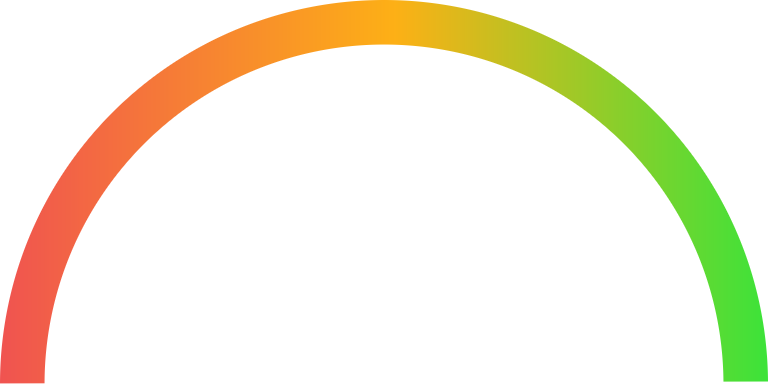
A WebGL 1 fragment shader for this background:

```glsl
precision highp float;
// A half-circle gauge band on white, coloured from red through amber to green.
// A ring distance is cut by a nearly level base line, and the band
// takes its colour from a three-stop horizontal gradient.

uniform vec2 u_resolution;

const vec3 WHITE = vec3(1.0);
const vec3 RED = vec3(0.941, 0.325, 0.314);
const vec3 AMBER = vec3(0.992, 0.690, 0.085);
const vec3 GREEN = vec3(0.235, 0.890, 0.225);

const float OUTER_RADIUS = 1.0;
const float INNER_RADIUS = 0.884;
const float AMBER_STOP = 0.515;

// Signed distance to a ring centred on the origin, negative inside
float ringDistance(vec2 p, float inner, float outer) {
  return abs(length(p) - 0.5 * (inner + outer)) - 0.5 * (outer - inner);
}

// Signed distance to the area above a gently sloped base line
float baseDistance(vec2 p, float height, float slope) {
  return (height + slope * p.x - p.y) / sqrt(1.0 + slope * slope);
}

// Coverage of a shape, smoothed over one pixel
float coverage(float dist, float pixel) {
  return clamp(0.5 - dist / pixel, 0.0, 1.0);
}

// Red to amber to green, with t running from 0 to 1
vec3 gaugeColor(float t) {
  vec3 warm = mix(RED, AMBER, clamp(t / AMBER_STOP, 0.0, 1.0));
  return mix(warm, GREEN, clamp((t - AMBER_STOP) / (1.0 - AMBER_STOP), 0.0, 1.0));
}

void main() {
  // Canvas heights, with the origin at the middle of the lower edge
  float pixel = 1.0 / u_resolution.y;
  vec2 p = (gl_FragCoord.xy - vec2(0.5 * u_resolution.x, 0.0)) * pixel;

  // Half ring
  float ring = coverage(ringDistance(p, INNER_RADIUS, OUTER_RADIUS), pixel);
  float base = coverage(baseDistance(p, 0.004, 0.0025), pixel);

  vec3 color = mix(WHITE, gaugeColor(0.5 + 0.5 * p.x), ring * base);
  gl_FragColor = vec4(color, 1.0);
}
```
